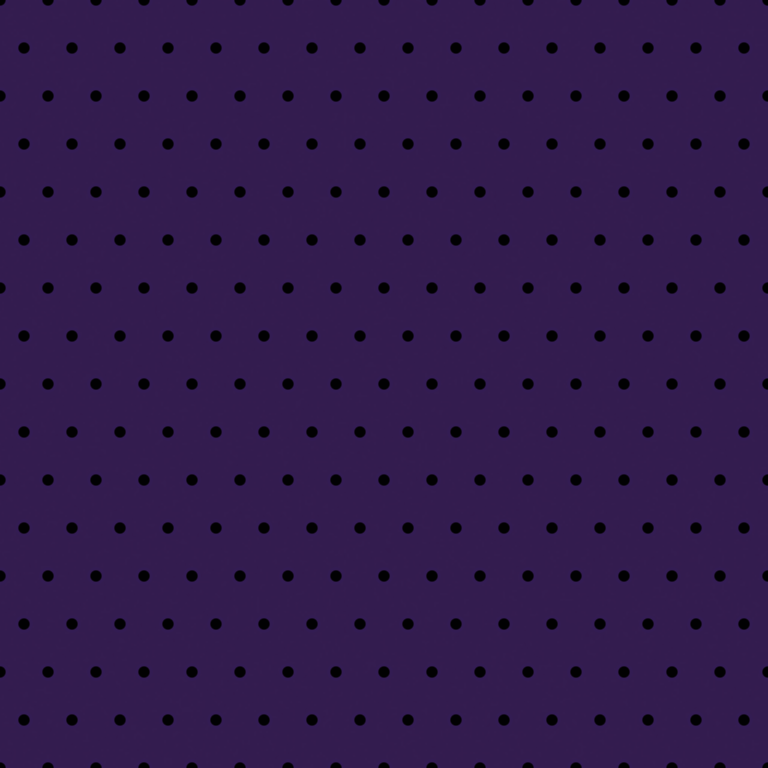
Write a Shadertoy shader that draws this pattern.

```glsl
const float REPEATS = 16.0;      // dots across and rows down
const float DOT_RADIUS = 0.117;  // in cells
const float HALO_RADIUS = 0.18;
const float GRAIN_CELLS = 256.0;

const vec3 GROUND = vec3(0.201, 0.110, 0.310);
const vec3 HALO = vec3(0.201, 0.110, 0.327);
const vec3 DOT = vec3(0.005, 0.002, 0.007);

float hash(vec2 p) {
    vec3 q = fract(p.xyx * 0.1031);
    q += dot(q, q.yzx + 33.33);
    return fract((q.x + q.y) * q.z);
}

// Value noise that wraps after a whole number of cells
float wrappedNoise(vec2 p, float period) {
    vec2 i = floor(p);
    vec2 f = smoothstep(0.0, 1.0, fract(p));
    float a = hash(mod(i, period));
    float b = hash(mod(i + vec2(1.0, 0.0), period));
    float c = hash(mod(i + vec2(0.0, 1.0), period));
    float d = hash(mod(i + vec2(1.0, 1.0), period));
    return mix(mix(a, b, f.x), mix(c, d, f.x), f.y);
}

// Distance to the nearest dot centre; odd rows shift by half a cell
float staggeredDistance(vec2 p) {
    float row = floor(p.y + 0.5);
    p.x += 0.5 * mod(row, 2.0);
    return length(fract(p + 0.5) - 0.5);
}

float discMask(float dist, float radius, float blur) {
    return 1.0 - smoothstep(radius - blur, radius + blur, dist);
}

void mainImage(out vec4 fragColor, in vec2 fragCoord) {
    vec2 uv = fragCoord / iResolution.xy;
    float pixel = REPEATS / min(iResolution.x, iResolution.y);
    float dist = staggeredDistance(uv * REPEATS);

    // Faint grain in the ground
    float grain = wrappedNoise(uv * GRAIN_CELLS, GRAIN_CELLS) - 0.5;
    vec3 color = GROUND + 0.005 * grain;

    // Slightly bluer rim, then the dot
    color = mix(color, HALO, discMask(dist, HALO_RADIUS, 0.02));
    color = mix(color, DOT, discMask(dist, DOT_RADIUS, max(0.022, 0.75 * pixel)));

    fragColor = vec4(color, 1.0);
}
```
